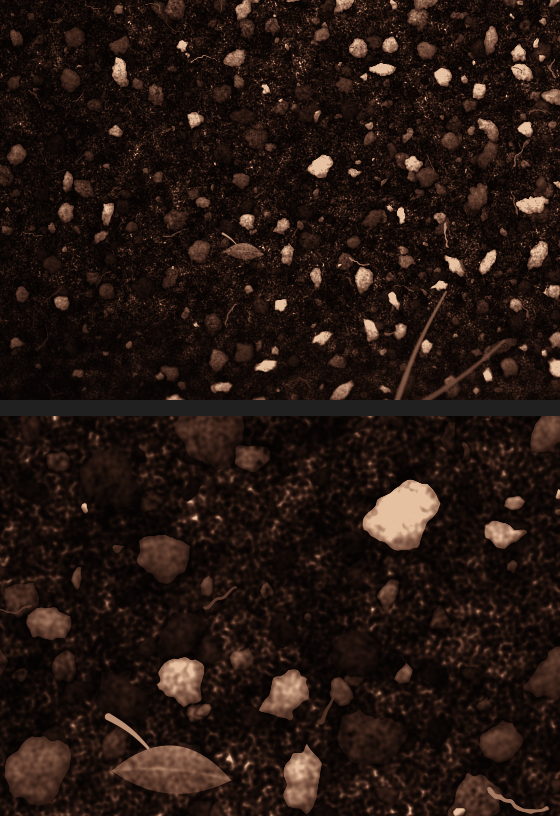
Top: the whole. Bottom: its middle third, enlarged.
Reproduce this texture procedurally as a Shadertoy shader.

```glsl
// Dark crumbly garden soil strewn with pale pebbles, chips, straws and a dry leaf.

vec2 hash2(vec2 p) {
    vec3 q = fract(vec3(p.xyx) * vec3(0.1031, 0.1030, 0.0973));
    q += dot(q, q.yzx + 33.33);
    return fract((q.xx + q.yz) * q.zy);
}

float gradientNoise(vec2 p) {
    vec2 i = floor(p), f = fract(p);
    vec2 u = f * f * f * (f * (f * 6.0 - 15.0) + 10.0);
    vec2 e = vec2(0.0, 1.0);
    float a = dot(hash2(i) * 2.0 - 1.0, f);
    float b = dot(hash2(i + e.yx) * 2.0 - 1.0, f - e.yx);
    float c = dot(hash2(i + e.xy) * 2.0 - 1.0, f - e.xy);
    float d = dot(hash2(i + e.yy) * 2.0 - 1.0, f - e.yy);
    return mix(mix(a, b, u.x), mix(c, d, u.x), u.y);
}

vec2 rotate(vec2 p, float a) {
    float c = cos(a), s = sin(a);
    return vec2(c * p.x + s * p.y, c * p.y - s * p.x);
}

// Coverage of a shape with signed distance d and an edge of the given width
float cover(float d, float soft) {
    return smoothstep(0.0, 1.0, 0.5 - d / soft);
}

// Rounded polygon with uneven facets; 1 at the rim
float stoneShape(vec2 q, vec2 id) {
    float facets = 0.0;
    for (int k = 0; k < 7; k++) {
        vec2 h = hash2(id + float(k) * 17.3);
        float a = (float(k) + 0.6 * h.x) * 6.2832 / 7.0;
        facets = max(facets, dot(q, vec2(cos(a), sin(a))) / (0.65 + 0.45 * h.y));
    }
    return mix(length(q), facets, 0.7);
}

// One layer of jittered stones; radii are in cells, skew favours dim stones
float scatter(float tone, vec2 p, float cell, float density, vec2 radii,
              vec2 albedo, float skew, float grain, float soft) {
    vec2 base = floor(p / cell);
    for (int k = 0; k < 9; k++) {
        vec2 id = base + vec2(k % 3 - 1, k / 3 - 1);
        vec2 seed = id + 400.0 * cell + 50.0;
        vec2 pick = hash2(seed), form = hash2(seed + 71.7), jitter = hash2(seed + 133.1);
        vec2 center = (id + 0.5 + 0.8 * (jitter - 0.5)) * cell;
        if (pick.x > density * (0.65 + 0.45 * center.x)) continue;

        float radius = cell * mix(radii.x, radii.y, form.x);
        vec2 offset = (p - center) / radius;
        float stretch = 1.0 + 0.45 * form.y * form.y;
        vec2 q = rotate(offset, pick.x * 91.0) * vec2(1.0 / stretch, stretch);
        if (dot(q, q) > 5.0) continue;

        float d = stoneShape(q, seed);
        float lit = 0.82 + 0.33 * dot(offset, vec2(-0.3, 0.8));
        lit *= (1.0 - 0.4 * smoothstep(0.6, 1.05, d)) * (1.0 + 0.8 * grain);
        float shade = mix(albedo.x, albedo.y, pow(pick.y, skew)) * max(lit, 0.15);
        tone *= 1.0 - 0.5 * smoothstep(0.0, 1.0, (1.5 - d) / 0.6);
        tone = mix(tone, shade, cover(d - 1.0, soft / radius));
    }
    return tone;
}

// Thin tapering stalk from a to b, bowed sideways
float stalk(vec2 p, vec2 a, vec2 b, float width, float bow, float soft) {
    vec2 ab = b - a;
    float t = clamp(dot(p - a, ab) / dot(ab, ab), 0.0, 1.0);
    vec2 spine = a + ab * t + vec2(-ab.y, ab.x) * bow * sin(t * 3.14159);
    return cover(length(p - spine) - width * (1.0 - 0.6 * t), soft);
}

void mainImage(out vec4 fragColor, in vec2 fragCoord) {
    vec2 p = fragCoord / iResolution.y;
    float aspect = iResolution.x / iResolution.y;
    float pixel = 1.3 / iResolution.y;

    // Focus falls off towards the lower edge
    float blur = smoothstep(0.35, 0.0, p.y);
    float soft = pixel + 0.006 * blur;
    float sharp = 1.0 - 0.45 * blur;

    // Soil: lumps, crumbs and fine grit
    float grit = gradientNoise(rotate(p, 0.3) * 215.0 + 7.0) * sharp;
    float fine = gradientNoise(p * 118.0 + 7.0) * sharp;
    float crumb = gradientNoise(rotate(p, 0.6) * 62.0) * sharp;
    float lump = gradientNoise(rotate(p, 1.1) * 29.0 + 3.0);
    float clod = gradientNoise(p * 10.0 + 11.0);
    float grain = 0.6 * grit + 0.5 * fine + 0.5 * crumb + 0.4 * lump;
    float tone = 0.068 * exp(1.7 * (1.5 * grit + 1.0 * fine + 0.8 * crumb + 0.9 * lump + 0.8 * clod));

    // Stones, from dim clods to bright pebbles
    vec2 w = p + 0.008 * vec2(lump + crumb, gradientNoise(p * 55.0 + 31.0) + 0.6 * fine);
    tone = scatter(tone, w, 0.034, 0.45, vec2(0.12, 0.38), vec2(0.04, 0.32), 1.8, 2.0 * grain, soft);
    tone = scatter(tone, w, 0.083, 0.55, vec2(0.15, 0.36), vec2(0.1, 0.42), 1.4, 1.6 * grain, soft);
    tone = scatter(tone, w, 0.051, 0.28, vec2(0.08, 0.23), vec2(0.2, 0.9), 1.4, grain, soft);
    tone = scatter(tone, w, 0.105, 0.76, vec2(0.11, 0.29), vec2(0.25, 1.1), 1.3, 0.9 * grain, soft);

    // Loose straws and root threads
    for (int k = 0; k < 44; k++) {
        vec2 h = hash2(vec2(k, 5.0)), g = hash2(vec2(k, 19.0));
        vec2 a = h * vec2(aspect, 1.0);
        vec2 b = a + (0.02 + 0.045 * g.x) * vec2(cos(g.y * 40.0), sin(g.y * 40.0));
        float c = stalk(w, a, b, 0.0012 + 0.003 * h.x * g.y, 0.6 * (h.y - 0.5), soft);
        tone = mix(tone, 0.25 + 0.5 * g.x * g.y, 0.9 * c);
    }

    // Dry leaf with a midrib and a short stem
    vec2 leaf = rotate(p - vec2(0.61, 0.372), -0.08);
    float bend = leaf.y + 2.0 * leaf.x * leaf.x;
    float blade = abs(bend) - 0.02 * (1.0 - pow(abs(leaf.x) / 0.05, 2.0));
    float rib = cover(abs(bend) - 0.001, 0.004);
    tone = mix(tone, 0.38 + 6.0 * leaf.y + 0.12 * rib + 0.3 * grain, cover(blade, soft));
    tone = mix(tone, 0.65, stalk(p, vec2(0.557, 0.416), vec2(0.59, 0.39), 0.003, 0.05, soft));

    // Two long blurred stems in the lower right corner
    tone = mix(tone, 0.48, 0.85 * stalk(p, vec2(0.99, -0.01), vec2(1.115, 0.27), 0.007, 0.03, soft));
    tone = mix(tone, 0.38, 0.85 * stalk(p, vec2(1.05, -0.01), vec2(1.26, 0.148), 0.007, -0.03, soft));

    // Uneven light: dim on the left and in the lower left corner
    float light = mix(0.72, 1.16, smoothstep(0.0, 0.7, p.x));
    light *= mix(0.62, 1.0, smoothstep(-0.1, 0.5, p.y + 0.35 * p.x));
    tone = clamp(tone * light + 0.008, 0.02, 0.9);

    // Sepia ramp
    fragColor = vec4(tone * (vec3(1.0, 0.5, 0.34) + vec3(0.0, 0.38, 0.4) * tone), 1.0);
}
```
